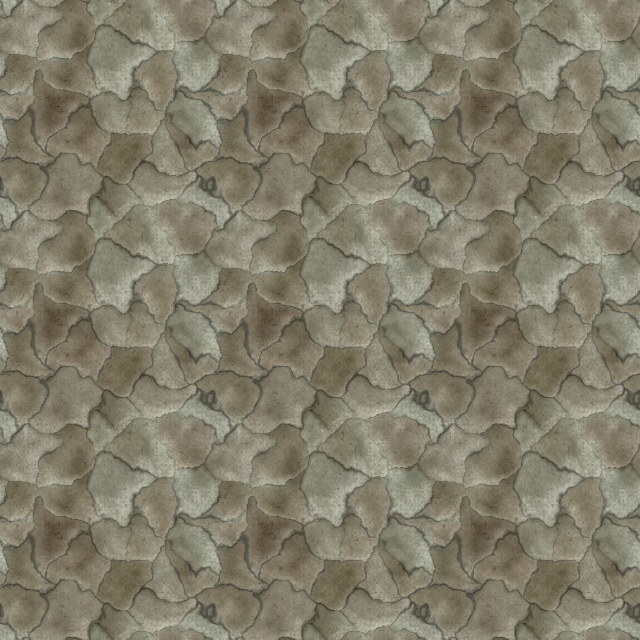
Write a Shadertoy shader that draws this texture.

```glsl
const float REPEATS = 3.0;
const float STONES = 5.0;
const float TAU = 6.2831853;

vec2 hash2(vec2 p) {
    vec3 q = fract(p.xyx * vec3(0.1031, 0.1030, 0.0973));
    q += dot(q, q.yzx + 33.33);
    return fract((q.xx + q.yz) * q.zy);
}

// Value noise on the unit square that wraps after `period` lattice steps
float noise(vec2 t, float period, float seed) {
    vec2 p = t * period;
    vec2 i = floor(p);
    vec2 f = p - i;
    f = f * f * (3.0 - 2.0 * f);
    vec2 lo = mod(i, period) + seed;
    vec2 hi = mod(i + 1.0, period) + seed;
    float bottom = mix(hash2(lo).x, hash2(vec2(hi.x, lo.y)).x, f.x);
    float top = mix(hash2(vec2(lo.x, hi.y)).x, hash2(hi).x, f.x);
    return mix(bottom, top, f.y);
}

float fbm(vec2 t, float period, float seed) {
    float sum = 0.0;
    float weight = 0.533;
    for (int i = 0; i < 4; i++) {
        sum += weight * noise(t, period, seed);
        period *= 2.0;
        weight *= 0.5;
        seed += 17.0;
    }
    return sum;
}

vec2 stoneCentre(vec2 cell, float count) {
    return cell + 0.06 + 0.88 * hash2(mod(cell, count) + 41.0);
}

// Gives the distance to the nearest joint, the stone's cell and the offset from its centre
float stoneJoint(vec2 p, float count, out vec2 id, out vec2 offset) {
    vec2 base = floor(p);
    vec2 home = base;
    float nearest = 9.0;
    for (int y = -1; y <= 1; y++)
    for (int x = -1; x <= 1; x++) {
        vec2 cell = base + vec2(x, y);
        vec2 d = stoneCentre(cell, count) - p;
        if (dot(d, d) < nearest) {
            nearest = dot(d, d);
            home = cell;
            offset = -d;
        }
    }
    float joint = 9.0;
    for (int y = -2; y <= 2; y++)
    for (int x = -2; x <= 2; x++) {
        if (x == 0 && y == 0) continue;
        vec2 d = stoneCentre(home + vec2(x, y), count) - p;
        joint = min(joint, dot(0.5 * (d - offset), normalize(d + offset)));
    }
    id = mod(home, count);
    return joint;
}

// Olive stone drifting towards ochre, grey-green or dusty rose
vec3 stoneColour(vec2 pick, float drift) {
    vec3 olive = vec3(0.505, 0.492, 0.415);
    vec3 ochre = vec3(0.545, 0.497, 0.405);
    vec3 sage = vec3(0.500, 0.525, 0.460);
    vec3 rose = vec3(0.550, 0.508, 0.450);
    vec3 c = mix(ochre, sage, smoothstep(0.2, 0.8, 0.5 * pick.x + 0.5 * drift));
    c = mix(c, olive, 0.4);
    return mix(c, rose, 0.5 * smoothstep(0.55, 1.0, pick.y));
}

void mainImage(out vec4 fragColor, in vec2 fragCoord) {
    vec2 uv = fragCoord / iResolution.xy;
    vec2 t = fract(uv * REPEATS);
    float pixel = REPEATS * STONES / min(iResolution.x, iResolution.y);

    // Bent outlines
    vec2 bend = vec2(fbm(t, 6.0, 3.0), fbm(t, 6.0, 71.0)) - 0.5;
    vec2 id, offset;
    float joint = stoneJoint(t * STONES + 1.1 * bend, STONES, id, offset);
    vec2 pick = hash2(id + 7.0);

    float broad = fbm(t, 4.0, 113.0);
    float mottle = fbm(t, 13.0, 151.0);
    float grain = noise(t, 128.0, 197.0) - 0.5;
    float wear = smoothstep(0.35, 0.7, fbm(t, 5.0, 229.0));

    // Stone body: hollow middle, pale lower rim, shaded upper rim
    float inside = smoothstep(0.0, 0.14, joint);
    vec3 colour = stoneColour(mix(vec2(0.5), pick, inside), broad);
    float rim = exp(-joint * 6.0);
    float facing = dot(normalize(offset + 0.001), normalize(vec2(0.35, -0.94)));
    float tone = 0.13 * (pick.x - 0.5) * inside;
    tone += 0.26 * (broad - 0.5) + 0.20 * (mottle - 0.5);
    tone += rim * (0.02 + 0.11 * facing) - 0.06 * (smoothstep(0.1, 0.45, joint) - 0.5);

    // Gritty surface with a faint woven scratch on the paler patches
    vec2 thread = sin(TAU * 48.0 * t + 5.0 * mottle);
    float pale = smoothstep(-0.02, 0.12, tone);
    tone += grain * mix(0.06, 0.12, pale);
    tone += 0.035 * pale * max(thread.x, thread.y) * noise(t, 40.0, 263.0);
    tone -= 0.07 * smoothstep(0.82, 0.95, noise(t, 90.0, 283.0));
    colour += tone * vec3(1.0, 1.01, 1.03);

    // Thin joints that fade where worn, with a soft shadow beside them
    float width = mix(0.020, 0.045, wear);
    float crack = 1.0 - smoothstep(width - pixel, width + pixel, joint);
    float shadow = exp(-joint * 16.0);
    colour *= 1.0 - mix(0.05, 0.17, wear) * shadow;
    colour *= 1.0 - mix(0.10, 0.28, wear) * crack;

    fragColor = vec4(clamp(colour, 0.0, 1.0), 1.0);
}
```
